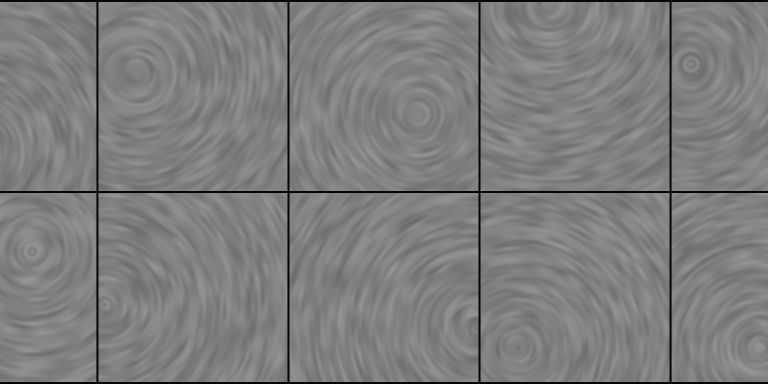
This pattern is drawn by a Shadertoy shader. Its source:

```glsl
// Square grey metal tiles with circular brushing, split by thin black joints.
// Each tile hashes its own brushing centre; streaks are value noise on
// concentric rings, each ring cut into a whole number of equal arcs.

const float TILE_PITCH = 0.4975;    // tile side, in canvas heights
const float JOINT_WIDTH = 0.0052;   // joint width, in canvas heights
const vec3 METAL_COLOR = vec3(0.505);
const vec3 JOINT_COLOR = vec3(0.02);
const float STREAK_CONTRAST = 0.18;
const vec2 FINE_STREAK = vec2(0.018, 0.12);    // ring gap, arc length, in tiles
const vec2 BROAD_STREAK = vec2(0.027, 0.085);
const float BROAD_SHARE = 0.5;
const float TAU = 6.2831853;

float hash(vec3 p) {
    p = fract(p * 0.1031);
    p += dot(p, p.zyx + 31.32);
    return fract((p.x + p.y) * p.z);
}

// Smooth noise around one ring, seamless because the arc count is whole.
float ringNoise(float ring, float turn, vec2 streak, float seed) {
    float arcs = max(1.0, round(TAU * ring * streak.x / streak.y));
    float along = (turn + hash(vec3(ring, seed, 7.0))) * arcs;
    float arc = floor(along);
    float start = hash(vec3(mod(arc, arcs), ring, seed));
    float end = hash(vec3(mod(arc + 1.0, arcs), ring, seed));
    return mix(start, end, smoothstep(0.0, 1.0, along - arc));
}

// Blend of the two rings that enclose the point.
float brushing(vec2 offset, vec2 streak, float seed) {
    float radius = length(offset) / streak.x;
    float turn = atan(offset.y, offset.x + 1e-5) / TAU + 0.5;
    float ring = floor(radius);
    return mix(ringNoise(ring, turn, streak, seed),
               ringNoise(ring + 1.0, turn, streak, seed),
               smoothstep(0.0, 1.0, radius - ring));
}

void mainImage(out vec4 fragColor, in vec2 fragCoord) {
    vec2 p = (fragCoord - 0.5 * iResolution.xy) / iResolution.y;
    float pixel = 1.0 / iResolution.y;

    // Tile grid: a joint at mid height, a column centred across.
    vec2 grid = p / TILE_PITCH + vec2(0.5, 0.0);
    vec2 tile = floor(grid);
    vec2 local = grid - tile;

    // Per-tile centre and seed.
    vec2 center = vec2(hash(vec3(tile, 3.0)), hash(vec3(tile, 11.0)));
    float seed = 50.0 + 200.0 * hash(vec3(tile, 23.0));

    // Two layers of brushed streaks.
    float streaks = mix(brushing(local - center, FINE_STREAK, seed),
                        brushing(local - center, BROAD_STREAK, seed + 37.0),
                        BROAD_SHARE);
    vec3 color = METAL_COLOR + STREAK_CONTRAST * (streaks - 0.5);

    // Joints with one pixel of smoothing.
    vec2 edge = min(local, 1.0 - local) * TILE_PITCH;
    float gap = min(edge.x, edge.y);
    float joint = clamp(0.5 + (0.5 * JOINT_WIDTH - gap) / pixel, 0.0, 1.0);
    fragColor = vec4(mix(color, JOINT_COLOR, joint), 1.0);
}
```
